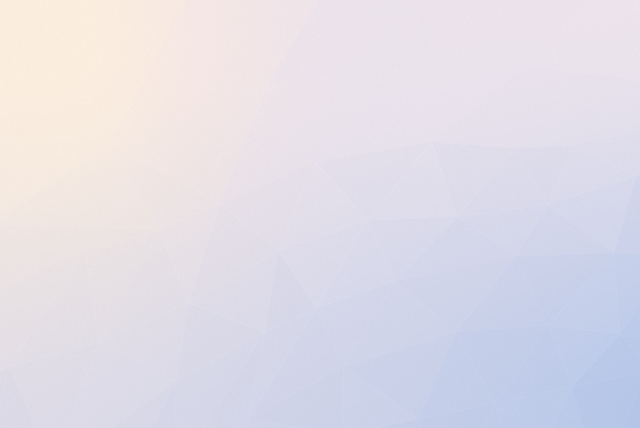
Write a Shadertoy shader that draws this background.

```glsl
const int ROWS = 8;
const float RIPPLE_RATE = 1.5;

// Per row: start, step, sideways ripple and its centre column
const vec4 SPACING[ROWS] = vec4[ROWS](
    vec4(1.07, 0.316, 0.0, 0.0), vec4(0.928, 0.309, 0.051, -0.1),
    vec4(0.765, 0.205, 0.051, 1.4), vec4(0.652, 0.21, 0.0, 0.0),
    vec4(0.573, 0.2025, -0.06, 1.65), vec4(0.395, 0.216, 0.035, 3.5),
    vec4(0.44, 0.18, 0.0, 0.0), vec4(0.32, 0.18, 0.0, 0.0));

// Per row: height, slope and curvature of the ridge
const vec3 RIDGE[ROWS] = vec3[ROWS](
    vec3(1.01, 0.0, 0.0), vec3(0.49, 0.8, -0.54),
    vec3(0.31, 0.542, -0.2), vec3(0.11, 0.53, -0.145),
    vec3(-0.201, 0.884, -0.319), vec3(-0.525, 1.226, -0.491),
    vec3(-0.185, 0.21, 0.0), vec3(-0.4, 0.2, 0.0));

// Per row: vertical ripple, its centre column and a cubic term
const vec3 SWELL[ROWS] = vec3[ROWS](
    vec3(0.0), vec3(0.0, 0.0, 0.1), vec3(0.025, 0.4, 0.0),
    vec3(0.033, 0.6, 0.0), vec3(0.0), vec3(0.0), vec3(0.0), vec3(0.0));

float hash(vec2 cell) {
    vec3 q = fract(vec3(cell.xyx) * 0.1031);
    q += dot(q, q.yzx + 33.33);
    return fract((q.x + q.y) * q.z);
}

float cross2(vec2 a, vec2 b) {
    return a.x * b.y - a.y * b.x;
}

float edgeDistance(vec2 p, vec2 a, vec2 b) {
    return cross2(b - a, p - a) / max(length(b - a), 0.0001);
}

// Mesh corner where a column meets a ridge
vec2 corner(int row, float column) {
    vec4 s = SPACING[row];
    vec3 r = RIDGE[row];
    vec3 w = SWELL[row];
    float x = s.x + s.y * column + s.z * cos(RIPPLE_RATE * (column - s.w));
    float y = r.x + x * (r.y + x * (r.z + x * w.z));
    return vec2(x, y + w.x * cos(RIPPLE_RATE * (column - w.y)));
}

// Cream to rose and lavender above, lilac to blue below
vec3 skyColor(vec2 p) {
    vec2 uv = clamp(p / vec2(1.5, 1.0), 0.0, 1.0);
    vec3 cream = vec3(0.984, 0.930, 0.872);
    vec3 lavender = vec3(0.926, 0.893, 0.924);
    vec3 lilac = vec3(0.865, 0.855, 0.907);
    vec3 blue = vec3(0.710, 0.778, 0.912);
    float warmth = smoothstep(0.1, 0.58, uv.x);
    vec3 top = mix(cream, lavender, warmth);
    top.g -= 0.03 * warmth * (1.0 - warmth);
    vec3 bottom = mix(lilac, blue, pow(uv.x, 1.3));
    float lift = smoothstep(mix(-0.1, 0.0, uv.x), mix(0.85, 1.0, uv.x), uv.y);
    return mix(bottom, top, lift);
}

// Facet colour weighted by its smooth coverage in alpha
vec4 facet(vec2 p, vec2 a, vec2 b, vec2 c, vec2 centre, float seed, float glint, float pixel) {
    float inside = min(edgeDistance(p, a, b),
                   min(edgeDistance(p, b, c), edgeDistance(p, c, a)));
    float cover = clamp(inside / pixel + 0.5, 0.0, 1.0);
    if (cover <= 0.0) return vec4(0.0);
    float relief = smoothstep(0.1, 1.0, length(p - vec2(0.0, 1.0)));
    vec3 color = skyColor(mix(p, centre, 0.4 * relief));
    color += relief * (seed - 0.5) * vec3(0.013, 0.010, 0.005);
    color += glint * relief * (1.0 - smoothstep(0.0, 0.003, inside));
    return vec4(color, 1.0) * cover;
}

void mainImage(out vec4 fragColor, in vec2 fragCoord) {
    vec2 uv = fragCoord / iResolution.xy;
    vec2 p = uv * vec2(1.5, 1.0);
    float pixel = 1.0 / iResolution.y;
    vec4 sum = vec4(skyColor(p), 1.0) * 0.001;

    // Two facets for each cell; the upper cells stay whole
    for (int row = 0; row < ROWS - 1; row++) {
        vec2 upperLeft = corner(row, -5.0);
        vec2 lowerLeft = corner(row + 1, -5.0);
        for (int i = -5; i < 8; i++) {
            float next = float(i + 1);
            vec2 upperRight = corner(row, next);
            vec2 lowerRight = corner(row + 1, next);
            vec2 cell = vec2(next + 9.0, float(row) + 3.0);
            bool split = row > 1 || (row == 1 && i < -1);
            vec2 middle = (upperLeft + upperRight + lowerLeft + lowerRight) * 0.25;
            vec2 hang = split ? (upperLeft + upperRight + lowerRight) / 3.0 : middle;
            vec2 rise = split ? (upperLeft + lowerLeft + lowerRight) / 3.0 : middle;
            float glint = split ? 0.007 : 0.0;
            float seed = hash(cell);
            float riseSeed = split ? hash(cell + 31.0) : seed;
            sum += facet(p, upperLeft, lowerRight, upperRight, hang, seed, glint, pixel);
            sum += facet(p, upperLeft, lowerLeft, lowerRight, rise, riseSeed, glint, pixel);
            upperLeft = upperRight;
            lowerLeft = lowerRight;
        }
    }

    // Fine paper grain
    float grain = hash(floor(uv * vec2(768.0, 512.0))) - 0.5;
    fragColor = vec4(sum.rgb / sum.a + 0.011 * grain, 1.0);
}
```
